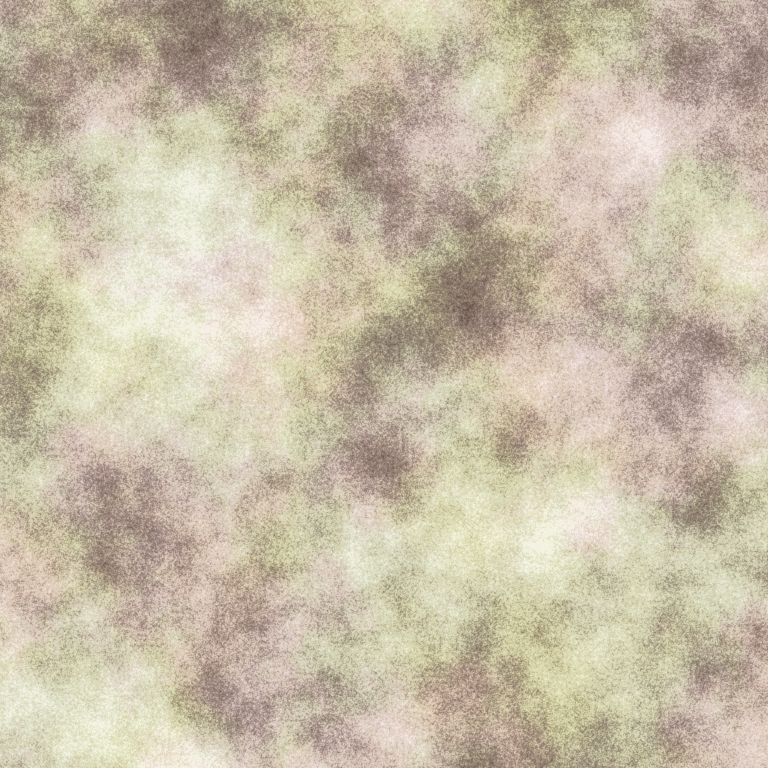
A Shadertoy shader for this texture:

```glsl
const vec3 UMBER = vec3(0.41, 0.34, 0.31);
const vec3 TAUPE = vec3(0.61, 0.54, 0.485);
const vec3 SAND  = vec3(0.83, 0.785, 0.69);
const vec3 IVORY = vec3(0.96, 0.94, 0.90);

const vec3 GREEN_TINT = vec3(-0.012, 0.022, -0.022);
const vec3 PINK_TINT  = vec3(0.014, -0.018, 0.018);
const vec3 STRAW_TINT = vec3(0.008, 0.004, -0.030);

// Integer hash of a lattice cell, returned in 0..1
float hash(vec2 cell) {
    uvec2 q = uvec2(ivec2(cell)) * uvec2(1597334673u, 3812015801u);
    uint h = q.x ^ q.y;
    h = (h ^ (h >> 16)) * 2246822519u;
    h = (h ^ (h >> 13)) * 3266489917u;
    h ^= h >> 16;
    return float(h >> 8) / 16777216.0;
}

// Contribution of one lattice corner's random gradient
float corner(vec2 cell, vec2 offset) {
    float angle = 6.28318 * hash(cell);
    return dot(vec2(cos(angle), sin(angle)), offset);
}

float gradientNoise(vec2 p) {
    vec2 i = floor(p);
    vec2 f = p - i;
    vec2 u = f * f * f * (f * (f * 6.0 - 15.0) + 10.0);
    vec2 e = vec2(0.0, 1.0);
    float low  = mix(corner(i, f), corner(i + e.yx, f - e.yx), u.x);
    float high = mix(corner(i + e.xy, f - e.xy), corner(i + e.yy, f - e.yy), u.x);
    return mix(low, high, u.y);
}

// Rotated octaves hide the lattice directions
float fbm(vec2 p, int octaves, float gain) {
    mat2 turn = mat2(0.8, 0.6, -0.6, 0.8);
    float sum = 0.0;
    float amplitude = 1.0;
    for (int i = 0; i < octaves; i++) {
        sum += amplitude * gradientNoise(p);
        p = turn * p * 2.0 + vec2(17.3, 9.1);
        amplitude *= gain;
    }
    return sum;
}

// Four-stop ramp from stain to bare paper
vec3 paperRamp(float tone) {
    vec3 color = mix(UMBER, TAUPE, clamp(tone / 0.35, 0.0, 1.0));
    color = mix(color, SAND, clamp((tone - 0.35) / 0.27, 0.0, 1.0));
    return mix(color, IVORY, clamp((tone - 0.62) / 0.40, 0.0, 1.0));
}

// Broad colour drift between green, pink and straw
vec3 tint(float hue, float warmth) {
    vec3 drift = mix(PINK_TINT, GREEN_TINT, smoothstep(-0.35, 0.35, hue));
    return drift + STRAW_TINT * clamp(warmth * 2.0, -0.5, 0.9);
}

void mainImage(out vec4 fragColor, in vec2 fragCoord) {
    vec2 uv = fragCoord / iResolution.y;

    // Ragged stains with a fine speckle
    float stains = fbm(uv * 3.4 + vec2(4.7, 12.4), 7, 0.74);
    float grain = fbm(uv * 227.0 + 0.37, 2, 1.15);
    float tone = 0.615 + 0.43 * stains + 0.21 * grain;

    // Tint fades in the darkest stains and the palest paper
    float hue = fbm(uv * 3.1 + vec2(41.2, 27.8), 6, 0.65);
    float warmth = fbm(uv * 4.3 + vec2(73.6, 58.1), 5, 0.6);
    float tintAmount = smoothstep(0.1, 0.55, tone) * (1.0 - 0.5 * smoothstep(0.8, 1.1, tone));

    vec3 color = paperRamp(tone) + tint(hue, warmth) * tintAmount;
    fragColor = vec4(clamp(color, 0.0, 1.0), 1.0);
}
```
